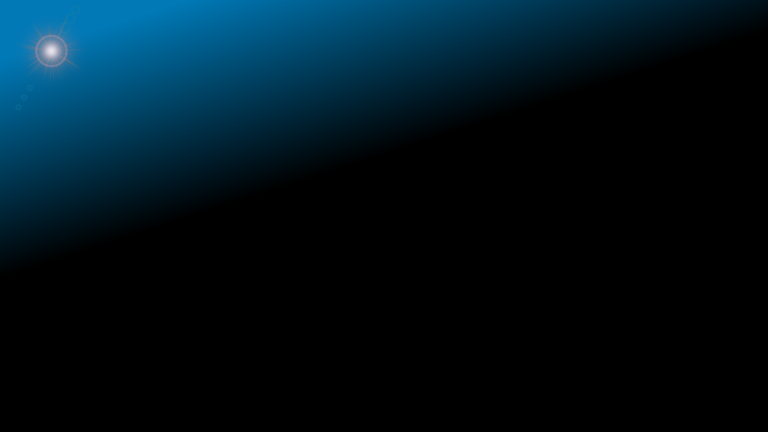
Reproduce this background procedurally as a Shadertoy shader.

```glsl
// Lengths are in canvas heights
const vec3 SKY_BLUE = vec3(0.0, 0.475, 0.715);
const vec3 HALO_COLOR = vec3(0.62, 0.50, 0.56);
const vec3 RAY_COLOR = vec3(0.62, 0.46, 0.46);
const vec3 CORE_COLOR = vec3(0.90, 0.89, 0.93);
const vec3 GHOST_COLOR = vec3(0.10, 0.50, 0.66);

const vec2 DARK_EDGE = vec2(0.0, 0.356);
const vec2 SKY_NORMAL = vec2(-0.307, 0.952);
const float SKY_DEPTH = 0.481;

const vec2 STAR_POS = vec2(0.119, 0.882);
const float CORE_RADIUS = 0.017;
const float HALO_RADIUS = 0.042;
const float RING_RADIUS = 0.035;
const float RAY_LENGTH = 0.068;
const vec2 FLARE_AXIS = vec2(0.505, 0.863);
const int GHOSTS_PER_SIDE = 3;

float gaussian(float distance, float radius) {
    float t = distance / radius;
    return exp(-t * t);
}

float ring(vec2 p, float radius, float width, float pixel) {
    float d = abs(length(p) - radius);
    return 1.0 - smoothstep(width, width + pixel, d);
}

// Thin spokes of uneven length from layered sines of the angle
float starRays(vec2 p) {
    float r = length(p);
    float angle = atan(p.y, p.x + 1e-6);
    float spokes = pow(0.5 + 0.5 * sin(19.0 * angle + 1.8 * sin(5.0 * angle)), 7.0);
    spokes += 0.6 * pow(0.5 + 0.5 * sin(31.0 * angle + 2.0 * sin(3.0 * angle + 1.0)), 9.0);
    float reach = RAY_LENGTH * (0.78 + 0.16 * sin(7.0 * angle) + 0.12 * sin(11.0 * angle + 2.0));
    return spokes * (1.0 - smoothstep(0.2 * reach, 1.4 * reach, r));
}

// Faint rings strung along the flare axis on both sides of the star
float lensGhosts(vec2 p, float pixel) {
    float total = 0.0;
    for (int i = 0; i < GHOSTS_PER_SIDE; i++) {
        float k = float(i);
        vec2 upper = FLARE_AXIS * (0.062 + 0.024 * k);
        vec2 lower = -FLARE_AXIS * (0.099 + 0.026 * k);
        total += ring(p - upper, 0.0115 - 0.0015 * k, 0.0006, pixel);
        total += 0.7 * ring(p - lower, 0.005, 0.0006, pixel);
    }
    return min(total, 1.0);
}

void mainImage(out vec4 fragColor, in vec2 fragCoord) {
    vec2 p = fragCoord / iResolution.y;
    float pixel = 1.5 / iResolution.y;

    // Slanted sky fading to black
    float light = clamp(dot(p - DARK_EDGE, SKY_NORMAL) / SKY_DEPTH, 0.0, 1.0);
    vec3 color = SKY_BLUE * light;

    // Star: ghosts, halo, rays, ring, then core
    vec2 q = p - STAR_POS;
    float r = length(q);
    color = mix(color, GHOST_COLOR, 0.35 * lensGhosts(q, pixel));
    color = mix(color, HALO_COLOR, 0.75 * gaussian(r, HALO_RADIUS));
    color = mix(color, RAY_COLOR, 0.5 * min(starRays(q), 1.0));
    color = mix(color, HALO_COLOR * 1.15, 0.4 * ring(q, RING_RADIUS, 0.0008, pixel));
    color = mix(color, CORE_COLOR, gaussian(r, CORE_RADIUS));

    fragColor = vec4(color, 1.0);
}
```
